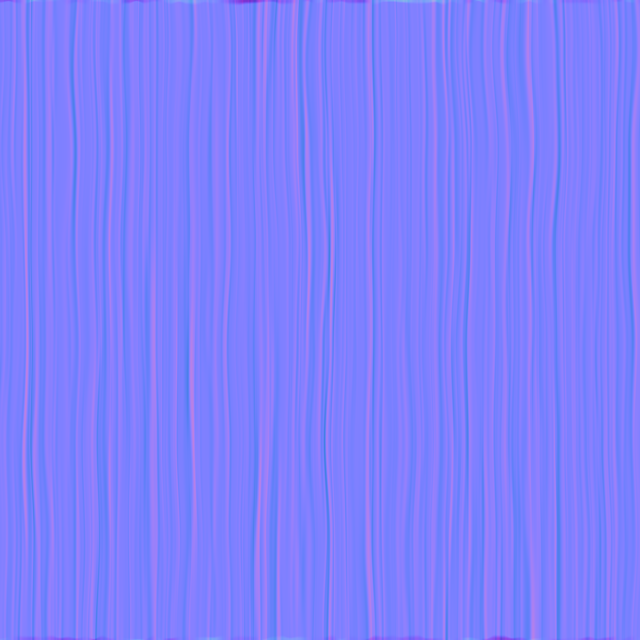
Reproduce this texture map procedurally as a WebGL 1 fragment shader.

```glsl
precision highp float;
// Tangent-space normal map of long vertical fibres, like bark or combed hair.
// Three layers of scattered strands, each a soft ridge or groove that wanders
// and fades along its length, are summed as sideways slope; frayed rims close it.

uniform vec2 u_resolution;

const vec3 COARSE = vec3(36.0, 0.0040, 0.42);  // strands across, half width, slope
const vec3 MEDIUM = vec3(88.0, 0.0026, 0.33);
const vec3 FINE   = vec3(170.0, 0.0015, 0.20);
const float RIDGE_SHARE = 0.66;     // the other strands are grooves
const float SHARED_SWAY = 0.0045;   // sideways drift common to neighbours
const vec2  SWAY_SCALE  = vec2(14.0, 6.5);
const float OWN_SWAY    = 0.9;      // drift of one strand, in half widths
const float SWAY_RATE   = 7.0;
const float FADE_RATE   = 2.6;      // how often a strand starts and ends
const float MAX_SLOPE   = 0.5;
const float RIM_DEPTH   = 0.0065;
const float RIM_TILT    = 0.6;

float hash(vec2 p) {
  vec3 q = fract(vec3(p.xyx) * vec3(0.1031, 0.1030, 0.0973));
  q += dot(q, q.yzx + 33.33);
  return fract((q.x + q.y) * q.z);
}

float noise(vec2 p) {
  vec2 i = floor(p);
  vec2 f = fract(p);
  f = f * f * (3.0 - 2.0 * f);
  float low = mix(hash(i), hash(i + vec2(1.0, 0.0)), f.x);
  float high = mix(hash(i + vec2(0.0, 1.0)), hash(i + 1.0), f.x);
  return mix(low, high, f.y);
}

// Smooth random value along y, independent for each strand id.
float along(float y, float id) {
  float i = floor(y);
  float f = fract(y);
  return mix(hash(vec2(i, id)), hash(vec2(i + 1.0, id)), f * f * (3.0 - 2.0 * f));
}

// Sideways slope of one layer; layer = (count, half width, strength).
float strandSlope(vec2 p, vec3 layer, float seed) {
  float cell = floor(p.x * layer.x);
  float slope = 0.0;
  for (int k = -1; k <= 1; k++) {
    float id = cell + float(k) + seed;
    float place = mix(0.08, 0.92, hash(vec2(id, 3.0)));
    float size = hash(vec2(id, 17.0));
    float phase = 40.0 * hash(vec2(id, 29.0)) + 50.0;

    float width = layer.y * mix(0.7, 1.25, hash(vec2(id, 41.0)));
    float centre = (cell + float(k) + place) / layer.x;
    centre += OWN_SWAY * width * (2.0 * along(p.y * SWAY_RATE + phase, id) - 1.0);

    float fade = smoothstep(0.2, 0.8, along(p.y * FADE_RATE + phase, id + 7.3));
    float side = hash(vec2(id, 53.0)) < RIDGE_SHARE ? 1.0 : -1.0;
    float t = (p.x - centre) / width;
    slope -= side * fade * mix(0.2, 1.0, size * size) * t * exp(0.5 - 0.5 * t * t);
  }
  return slope * layer.z;
}

// Up or down tilt of the thin ragged rims at the top and bottom.
float rimTilt(vec2 p) {
  float row = p.y > 0.5 ? 70.0 : 20.0;
  float toRim = min(p.y, 1.0 - p.y);
  float depth = RIM_DEPTH * mix(0.4, 1.5, noise(vec2(p.x * 75.0, row)));
  float mask = 1.0 - smoothstep(0.2 * depth, depth, toRim);
  float tilt = noise(vec2(p.x * 18.0, row + 5.5)) - 0.55;
  tilt += 0.5 * (noise(vec2(p.x * 60.0, row + 9.5)) - 0.5);
  return mask * RIM_TILT * clamp(1.6 * tilt, -1.0, 0.7);
}

void main() {
  vec2 uv = gl_FragCoord.xy / u_resolution;

  // Neighbouring strands bend together.
  vec2 p = uv;
  p.x += SHARED_SWAY * (2.0 * noise(uv * SWAY_SCALE + 30.0) - 1.0);

  float slope = strandSlope(p, COARSE, 100.0)
              + strandSlope(p, MEDIUM, 300.0)
              + strandSlope(p, FINE, 600.0);

  // Pack the tilt around flat blue; steeper parts lose blue.
  vec2 tilt = vec2(clamp(slope, -MAX_SLOPE, MAX_SLOPE), rimTilt(uv));
  float facing = 1.0 - min(dot(tilt, tilt), 0.6);
  gl_FragColor = vec4(0.5 + 0.5 * vec3(tilt, facing), 1.0);
}
```
